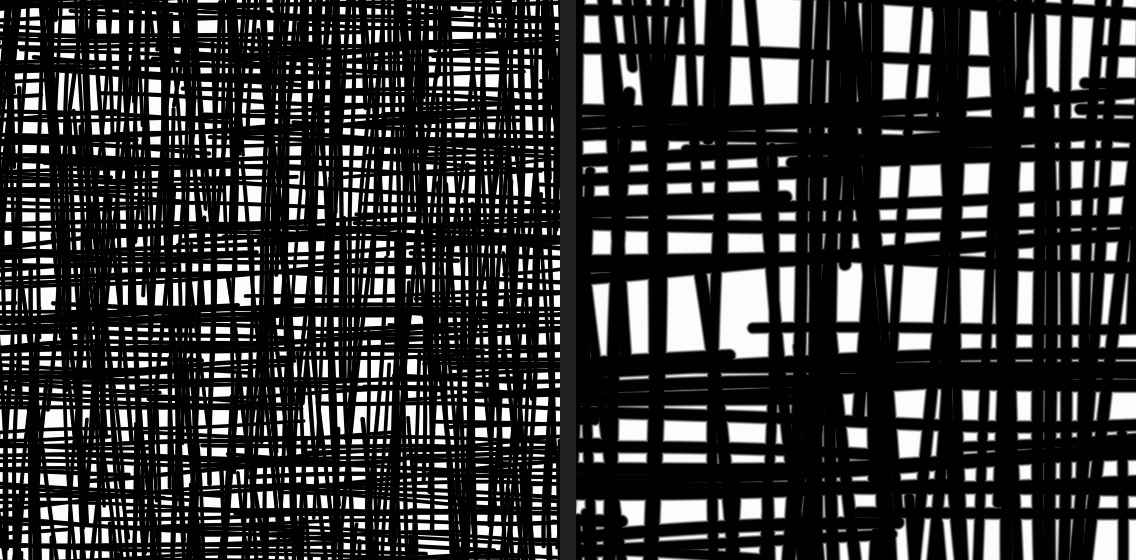
Left: the whole. Right: its middle third, enlarged.
Reproduce this pattern procedurally as a Shadertoy shader.

```glsl
#define LANES 12.0            // strokes side by side in one layer
#define VERTICAL_LAYERS 14
#define HORIZONTAL_LAYERS 11
#define VERTICAL_LEAN 0.14    // largest slope of the strokes
#define HORIZONTAL_LEAN 0.09
#define BEND 0.02             // depth of the hand-drawn wobble
#define BEND_RATE 2.5
#define HALF_LENGTH vec2(0.28, 0.48)
#define HALF_WIDTH vec2(0.0031, 0.0041)
#define SOFTNESS 0.00115
#define INK vec3(0.005)
#define PAPER vec3(0.99)

// Integer hash: three random values from 0 to 1
vec3 hash3(ivec3 key) {
    uvec3 v = uvec3(key + 4096) * 1664525u + 1013904223u;
    v.x += v.y * v.z;  v.y += v.z * v.x;  v.z += v.x * v.y;
    v ^= v >> 16u;
    v.x += v.y * v.z;  v.y += v.z * v.x;  v.z += v.x * v.y;
    return vec3(v >> 8u) / 16777216.0;
}

// One-dimensional gradient noise
float gradientNoise(float x, int seed) {
    int i = int(floor(x));
    float f = fract(x);
    float g0 = hash3(ivec3(i, seed, 7)).x * 2.0 - 1.0;
    float g1 = hash3(ivec3(i + 1, seed, 7)).x * 2.0 - 1.0;
    float blend = f * f * f * (f * (f * 6.0 - 15.0) + 10.0);
    return mix(g0 * f, g1 * (f - 1.0), blend);
}

// Distance to one long stroke; p.x runs across it, p.y along it
float strokeDistance(vec2 p, int lane, int layer) {
    vec3 laneRandom = hash3(ivec3(lane, layer, 1));
    float y = p.y + laneRandom.x;
    vec3 random = hash3(ivec3(lane, layer, 16 + int(floor(y))));
    float along = fract(y) - 0.5;

    float lean = layer < VERTICAL_LAYERS ? VERTICAL_LEAN : HORIZONTAL_LEAN;
    float slope = lean * (random.y + laneRandom.y - 1.0);
    float wobble = BEND * gradientNoise(along * BEND_RATE + random.x * 50.0, lane + layer * 64);
    float centre = (float(lane) + random.z) / LANES + slope * along + wobble;

    float halfLength = mix(HALF_LENGTH.x, HALF_LENGTH.y, random.x);
    float pastEnd = max(abs(along) - halfLength, 0.0);
    float halfWidth = mix(HALF_WIDTH.x, HALF_WIDTH.y, laneRandom.z);
    return length(vec2(p.x - centre, pastEnd)) - halfWidth;
}

// Nearest stroke over a range of layers, with the neighbouring lanes
float hatchDistance(vec2 p, int firstLayer, int layerCount) {
    float d = 1.0;
    int home = int(floor(p.x * LANES));
    for (int layer = firstLayer; layer < firstLayer + layerCount; layer++)
        for (int side = -1; side <= 1; side++)
            d = min(d, strokeDistance(p, home + side, layer));
    return d;
}

void mainImage(out vec4 fragColor, in vec2 fragCoord) {
    vec2 uv = fragCoord / iResolution.y;

    // Crossed hatching: upright strokes, then the same with axes swapped
    float d = hatchDistance(uv, 0, VERTICAL_LAYERS);
    d = min(d, hatchDistance(uv.yx, VERTICAL_LAYERS, HORIZONTAL_LAYERS));

    float edge = max(SOFTNESS, 0.55 / iResolution.y);
    fragColor = vec4(mix(INK, PAPER, smoothstep(-edge, edge, d)), 1.0);
}
```
